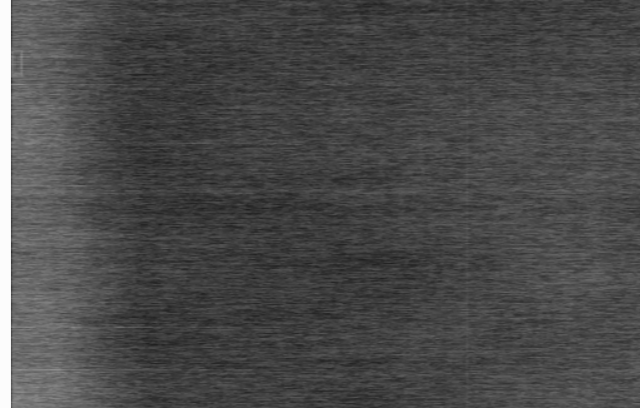
This texture is drawn by a Shadertoy shader. Its source:

```glsl
const float ROWS = 326.0;           // brushed rows per canvas height
const float MARGIN = 0.0266;        // width of the white strip
const float WHITE = 0.99;
const float BASE_GREY = 0.236;
const float LEFT_GLOW = 0.195;
const float RIGHT_GLOW = 0.065;
const float CLOUD_AMOUNT = 0.055;
const float BAND_AMOUNT = 0.035;
const float GRAIN_AMOUNT = 0.105;
const float SPECK_AMOUNT = 0.065;
const float STREAK_AMOUNT = 0.065;
const float SCRATCH_SHARE = 0.035;  // share of rows with a long bright line
const float SCRATCH_LIGHT = 0.085;
const vec2 NOTCH_CENTER = vec2(0.041, 0.846);
const vec2 NOTCH_HALF = vec2(0.012, 0.029);

float hash(vec2 p) {
    vec3 q = fract(vec3(p.xyx) * 0.1031);
    q += dot(q, q.yzx + 33.33);
    return fract((q.x + q.y) * q.z);
}

float valueNoise(vec2 p) {
    vec2 i = floor(p), f = fract(p);
    f = f * f * (3.0 - 2.0 * f);
    return mix(mix(hash(i), hash(i + vec2(1, 0)), f.x),
               mix(hash(i + vec2(0, 1)), hash(i + vec2(1, 1)), f.x), f.y);
}

// Noise along one row, shifted so that neighbouring rows do not line up
float rowNoise(float x, float row, float seed) {
    x += 37.0 * hash(vec2(row, seed));
    float i = floor(x);
    float a = hash(vec2(i, row + seed * 411.0));
    float b = hash(vec2(i + 1.0, row + seed * 411.0));
    return mix(a, b, smoothstep(0.15, 0.85, x - i)) - 0.5;
}

// Fine grain, streaks and rare long scratches of one row
float brushedRow(float x, float row) {
    float v = GRAIN_AMOUNT * rowNoise(x * 45.0, row, 1.0)
            + SPECK_AMOUNT * rowNoise(x * 115.0, row, 2.0)
            + STREAK_AMOUNT * rowNoise(x * 9.0, row, 3.0);
    float reach = 0.3 + 1.4 * hash(vec2(row, 71.0));
    float scratch = step(1.0 - SCRATCH_SHARE, hash(vec2(row, 53.0)));
    float fade = 1.0 - smoothstep(0.5 * reach, reach, x);
    return v + SCRATCH_LIGHT * scratch * fade * (0.7 + rowNoise(x * 14.0, row, 4.0));
}

float boxDistance(vec2 p, vec2 halfSize) {
    vec2 d = abs(p) - halfSize;
    return length(max(d, 0.0)) + min(max(d.x, d.y), 0.0);
}

float thinLine(float d, float width) {
    return exp(-d * d / (width * width));
}

// Broad light: bright left side, dark centre, softly lit lower right
float lighting(vec2 p, vec2 uv) {
    float left = 1.0 - smoothstep(0.04, 0.235, uv.x + 0.03 * (uv.y - 0.5));
    float right = smoothstep(0.5, 1.0, uv.x);
    float light = BASE_GREY + LEFT_GLOW * left * mix(1.08, 0.82, uv.y);
    light += RIGHT_GLOW * right * mix(1.3, 0.6, uv.y);
    light += CLOUD_AMOUNT * (valueNoise(p * vec2(3.0, 6.0) + 8.0) - 0.5);
    light += BAND_AMOUNT * (valueNoise(p * vec2(1.2, 45.0) + 21.0) - 0.5);
    light += 0.016 * (valueNoise(vec2(p.x * 65.0, p.y * 3.0)) - 0.5);
    light += 0.022 * thinLine(uv.x - 0.73, 0.0025);
    light += 0.035 * thinLine(uv.y - 0.53, 0.009) * (1.0 - smoothstep(0.55, 0.75, uv.x));
    return light;
}

void mainImage(out vec4 fragColor, in vec2 fragCoord) {
    vec2 uv = fragCoord / iResolution.xy;
    vec2 p = fragCoord / iResolution.y;
    float pixel = 1.0 / iResolution.y;

    // Brushed metal, blended between neighbouring rows
    float y = p.y * ROWS - 0.5;
    float row = floor(y) + 5.0;
    float brush = mix(brushedRow(p.x, row), brushedRow(p.x, row + 1.0), fract(y));
    float grey = lighting(p, uv) + brush;

    // Small framed notch and dark rim beside the strip
    float notch = boxDistance(p - NOTCH_CENTER, NOTCH_HALF);
    grey -= 0.10 * (1.0 - smoothstep(-0.012, 0.0, notch + 0.008));
    grey += 0.09 * thinLine(notch, 0.004);
    grey -= 0.14 * thinLine(p.x - MARGIN, 0.004);

    // White strip
    float metal = smoothstep(-0.5 * pixel, 0.5 * pixel, p.x - MARGIN);
    grey = mix(WHITE, clamp(grey, 0.08, 0.8), metal);
    fragColor = vec4(vec3(grey), 1.0);
}
```
